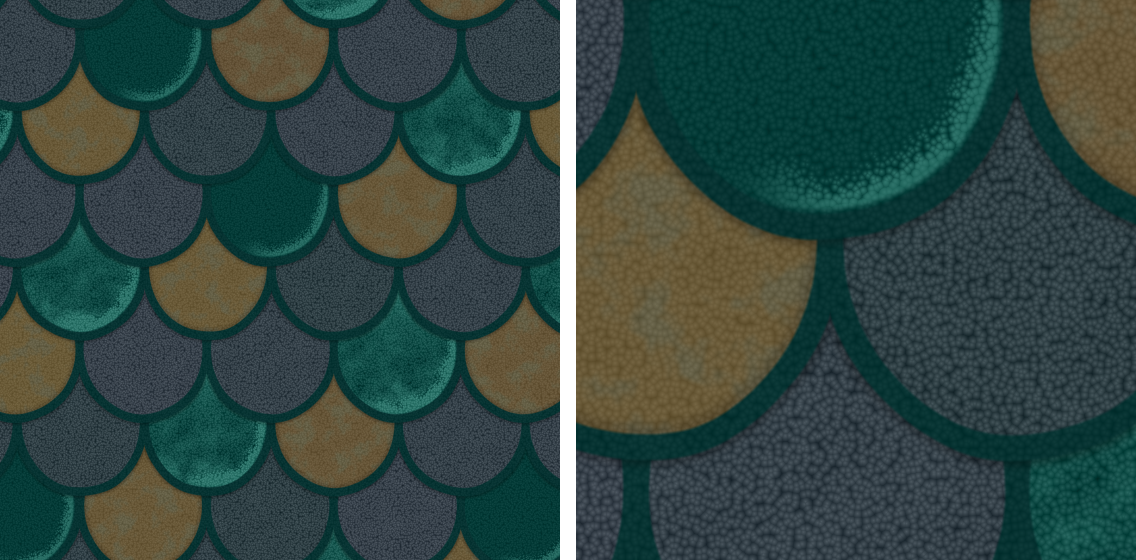
Left, the full canvas; right, a detail of the centre.
Give the GLSL for this pattern, as a Shadertoy shader.

```glsl
vec2 hash2(vec2 p) {
    p = fract(p * vec2(0.1031, 0.1130) + 0.17);
    p += dot(p, p.yx + 33.33);
    return fract((p.xx + p.yx) * p.xy * vec2(1.0, 1.7));
}

// Distance to the nearest jittered cell point
float cellular(vec2 p) {
    vec2 cell = floor(p), f = p - cell;
    float nearest = 2.0;
    for (int y = -1; y <= 1; y++)
    for (int x = -1; x <= 1; x++) {
        vec2 o = vec2(x, y);
        nearest = min(nearest, length(o + hash2(cell + o + 40.0) - f));
    }
    return nearest;
}

float layeredSines(vec2 p) {
    float sum = 0.0, amp = 0.5;
    for (int i = 0; i < 4; i++) {
        sum += amp * sin(p.x + 1.7 * sin(p.y)) * cos(p.y + 1.3 * sin(p.x));
        p = mat2(1.5, 1.2, -1.2, 1.5) * p + 2.1;
        amp *= 0.6;
    }
    return sum;
}

vec3 slateColor(float grain, float mottle, float tone) {
    vec3 c = mix(vec3(0.18, 0.245, 0.265), vec3(0.22, 0.255, 0.295), tone);
    return c + 0.19 * grain + 0.015 * mottle;
}

vec3 ochreColor(float grain, float mottle, float r, float tone) {
    vec3 c = mix(vec3(0.42, 0.36, 0.22), vec3(0.39, 0.32, 0.22), tone);
    c = mix(c, vec3(0.38, 0.36, 0.26), smoothstep(-0.1, 0.5, mottle));
    c *= 1.0 - 0.18 * smoothstep(0.42, 0.47, r);
    return c + 0.10 * grain + 0.02 * mottle;
}

// Glazed teal: bright worn tip and lower rim, streaky middle
vec3 tealColor(vec2 p, float grain, float mottle, float r, bool polished) {
    float side = dot(p, vec2(0.75, 0.66)) / max(r, 0.01);
    float rim = smoothstep(0.36, 0.44, r + 0.035 * mottle + 0.06 * grain)
              * (1.0 - smoothstep(0.445, 0.466, r)) * smoothstep(0.1, 0.8, side);
    float shine = 0.85 * rim;
    if (polished) {
        float tip = smoothstep(0.0, -0.35, p.y + 0.12 * mottle);
        shine += 0.30 + 0.35 * mottle + 0.35 * tip
               + 0.35 * smoothstep(0.22, 0.40, p.y + 0.1 * mottle);
    }
    vec3 c = mix(vec3(0.015, 0.23, 0.215), vec3(0.17, 0.45, 0.41), clamp(shine, 0.0, 1.0));
    return c + grain * (polished ? 0.16 : 0.09);
}

void mainImage(out vec4 fragColor, in vec2 fragCoord) {
    vec2 uv = fragCoord / iResolution.y;
    vec2 q = vec2(uv.x, 1.0 - uv.y) * 4.406;
    float aa = max(3.3 / iResolution.y, 0.005);
    float grain = 0.45 - cellular(uv * 270.0);
    float mottle = layeredSines(q * 9.0);
    vec3 grout = vec3(0.025, 0.20, 0.195) + 0.06 * grain + 0.01 * mottle;
    vec3 color = grout;
    float baseRow = floor((q.y - 0.298) / 0.6133);

    // Lower rows first, so that each upper row overlaps them
    for (int i = 1; i >= -1; i--) {
        float row = baseRow + float(i), odd = mod(row, 2.0);
        float shift = 0.126 + 0.51 * odd;
        float col = round(q.x - shift);
        vec2 p = q - vec2(col + shift, 0.298 + row * 0.6133 - 0.034 * odd);
        p.y *= 0.92;
        vec2 seed = hash2(vec2(col, row) + 20.0);
        float r = length(p) + 0.003 * sin(p.x * 14.0 + seed.x * 6.3)
                + 0.002 * mottle;

        // Glaze sequence: teal, ochre, slate, slate
        float kind = mod(col - 1.0 - floor(row * 0.5) - 2.0 * odd + 0.5, 4.0);
        bool polished = odd > 0.5 || abs(mod(row, 8.0) - 4.0) < 0.5;
        vec3 face = slateColor(grain, mottle, seed.x);
        if (kind < 1.0) face = tealColor(p, grain, mottle, r, polished);
        else if (kind < 2.0) face = ochreColor(grain, mottle, r, seed.y);

        // Contact shadow, then grout ring and face
        color *= 1.0 - 0.3 * (1.0 - smoothstep(0.52, 0.56, r));
        float inside = 1.0 - smoothstep(0.466 - aa, 0.466 + aa, r);
        float covered = 1.0 - smoothstep(0.528 - aa, 0.528 + aa, r);
        color = mix(color, mix(grout, face, inside), covered);
    }
    fragColor = vec4(clamp(color, 0.0, 1.0), 1.0);
}
```
